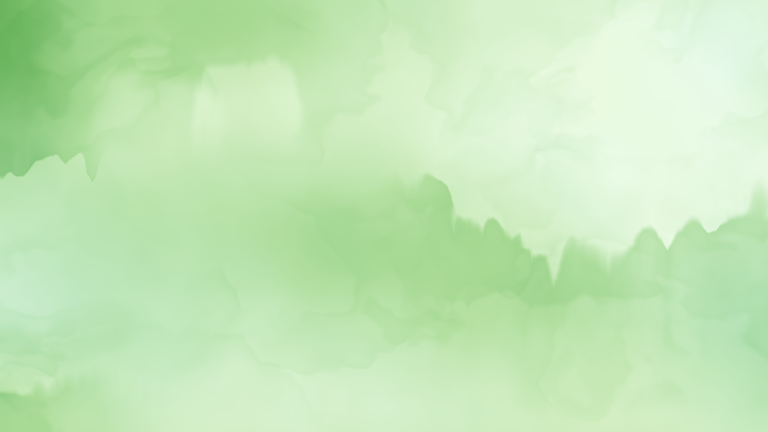
Give the GLSL for this background, as a WebGL 1 fragment shader.

```glsl
precision highp float;
// Soft green watercolour washes with feathered pools and ragged drying edges.

uniform vec2 u_resolution;

const vec3 PALE = vec3(0.89, 0.967, 0.85);
const vec3 LEAF = vec3(0.67, 0.86, 0.60);
const vec3 DEEP = vec3(0.40, 0.70, 0.37);
const vec3 COOL_SHIFT = vec3(-0.012, 0.002, 0.055);
const float BASE_TONE = 0.25;
const float CONTRAST = 1.15;     // spread of tones around the base
const float WARP = 0.16;         // wandering of the soft pools
const float RAGGED = 0.075;      // height of the torn edges
const float BLOOM = 0.07;        // strength of scattered water marks
const float MOTTLE = 0.20;       // broad uneven pigment
const float GRAIN = 0.008;

float hash(vec2 p) {
  vec3 q = fract(vec3(p.xyx) * 0.1031);
  q += dot(q, q.yzx + 33.33);
  return fract((q.x + q.y) * q.z);
}

float noise(vec2 p) {
  vec2 i = floor(p), f = fract(p);
  f = f * f * f * (f * (f * 6.0 - 15.0) + 10.0);
  return mix(mix(hash(i), hash(i + vec2(1.0, 0.0)), f.x),
             mix(hash(i + vec2(0.0, 1.0)), hash(i + 1.0), f.x), f.y);
}

float fbm(vec2 p) {
  float sum = 0.0, amp = 0.5;
  for (int i = 0; i < 5; i++) {
    sum += amp * noise(p);
    p = mat2(0.8, 0.6, -0.6, 0.8) * p * 2.03 + 17.0;
    amp *= 0.5;
  }
  return sum;
}

// Rounded clumps parted by narrow notches.
float clumps(vec2 p) {
  return abs(2.0 * noise(p) - 1.0) + 0.5 * abs(2.0 * noise(p * 2.3 + 8.0) - 1.0);
}

// Feathered elliptical patch of pigment or water.
float pool(vec2 p, vec2 center, vec2 radius) {
  vec2 d = (p - center) / radius;
  return exp(-dot(d, d));
}

// Wash that starts at an edge (depth 0) and fades inward, with a thin rim.
float tide(float depth, float softness, float fade) {
  float inside = max(depth, 0.0);
  float body = exp(-inside * fade) + 0.14 * exp(-inside * 70.0);
  return smoothstep(-softness, softness, depth) * body;
}

// Partly lost contours left by drying water.
float blooms(vec2 p) {
  float sum = 0.0;
  for (int i = 0; i < 5; i++) {
    vec2 q = p * vec2(1.9, 2.5) + float(i) * vec2(13.7, 7.3);
    float level = fbm(q) - 0.5;
    float presence = smoothstep(0.4, 0.75, noise(q * 1.7 + 5.0));
    sum += presence * tide(level, 0.018, 11.0);
  }
  return sum;
}

// Amount of pigment: 0 is pale paper, 1 is the deepest green.
float pigment(vec2 p) {
  vec2 drift = vec2(fbm(p * 3.0), fbm(p * 3.0 + 41.0)) - 0.5;
  vec2 q = p + WARP * drift;
  float tone = BASE_TONE;

  // Broad pools
  tone += 0.30 * pool(q, vec2(0.30, 0.97), vec2(0.52, 0.22));
  tone += 0.36 * pool(q, vec2(0.00, 0.93), vec2(0.12, 0.25));
  tone += 0.10 * pool(q, vec2(0.50, 0.48), vec2(0.40, 0.18));
  tone += 0.26 * pool(q, vec2(0.83, 0.45), vec2(0.25, 0.20));
  tone += 0.12 * pool(q, vec2(1.74, 0.20), vec2(0.18, 0.20));
  tone -= 0.27 * pool(q, vec2(1.42, 0.74), vec2(0.48, 0.32));
  tone -= 0.10 * pool(q, vec2(1.05, 0.07), vec2(0.65, 0.14));

  // Torn edges, sharp in places and dissolved in others
  float tear = RAGGED * (clumps(p * vec2(12.0, 5.0) + 2.0) - 0.6)
             + 0.45 * RAGGED * (fbm(p * vec2(34.0, 14.0) + 9.0) - 0.5);
  float lost = smoothstep(0.35, 0.75, noise(p * vec2(6.5, 3.0) + 3.0));
  float softness = mix(0.004, 0.045, lost);

  // Valley-shaped band across the right half, with a weaker lower rim
  float ridge = 0.39 + max((1.28 - p.x) * 0.55, (p.x - 1.28) * 0.24);
  float ridgeDepth = ridge - p.y + tear;
  float ridgeSpan = smoothstep(0.84, 1.10, p.x);
  tone += ridgeSpan * 0.25 * tide(ridgeDepth, softness, 4.5);
  tone -= ridgeSpan * 0.07 * tide(-ridgeDepth, softness, 5.0);
  float rimSpan = pool(p, vec2(1.22, 0.32), vec2(0.20, 0.14));
  tone += rimSpan * 0.08 * tide(p.y - 0.305 - 0.5 * tear, 0.008, 9.0);

  // Left-hand washes: upper, middle and lower
  float leftSpan = 1.0 - smoothstep(0.10, 0.36, q.x);
  tone += leftSpan * 0.28 * tide(p.y - 0.56 - 0.25 * p.x - tear, softness, 3.0);
  tone += leftSpan * 0.06 * tide(0.24 - p.y + tear, softness, 7.0);
  float cornerSpan = 1.0 - smoothstep(0.05, 0.48, q.x);
  tone += cornerSpan * 0.24 * tide(0.11 - p.y + tear, softness, 2.0);

  // Pale square-shouldered clouds lifted from the upper wash
  for (int i = 0; i < 2; i++) {
    float k = float(i);
    vec2 corner = abs(p - vec2(0.565 - 0.22 * k, 0.72 - 0.05 * k)) - vec2(0.06, 0.09);
    float cloud = 0.05 - length(max(corner, 0.0)) + 0.4 * tear + 0.12 * drift.x;
    float lift = smoothstep(0.60, 0.80, p.y + 0.05 * k);
    tone -= (0.15 - 0.07 * k) * lift * smoothstep(-0.012 - 0.03 * k, 0.025, cloud);
  }

  tone += MOTTLE * (fbm(q * vec2(3.2, 2.4) + 23.0) - 0.5);
  tone += BLOOM * (blooms(p + 0.3 * drift) - 0.6);
  return BASE_TONE + CONTRAST * (tone - BASE_TONE);
}

void main() {
  vec2 p = gl_FragCoord.xy / u_resolution.y;
  float tone = pigment(p) + GRAIN * (fbm(p * 110.0) - 0.5);
  vec3 color = mix(PALE, LEAF, clamp(tone / 0.47, -0.12, 1.0));
  color = mix(color, DEEP, smoothstep(0.40, 1.08, tone));

  // Cooler, bluish pigment toward the corners and in drifting patches
  float cool = 0.8 * pool(p, vec2(0.20, 0.28), vec2(0.45, 0.22))
             + 0.9 * pool(p, vec2(1.78, 0.22), vec2(0.25, 0.25))
             + 0.5 * pool(p, vec2(1.72, 0.88), vec2(0.20, 0.20));
  cool += 1.2 * (fbm(p * 2.2 + 61.0) - 0.5);
  gl_FragColor = vec4(color + COOL_SHIFT * cool, 1.0);
}
```
